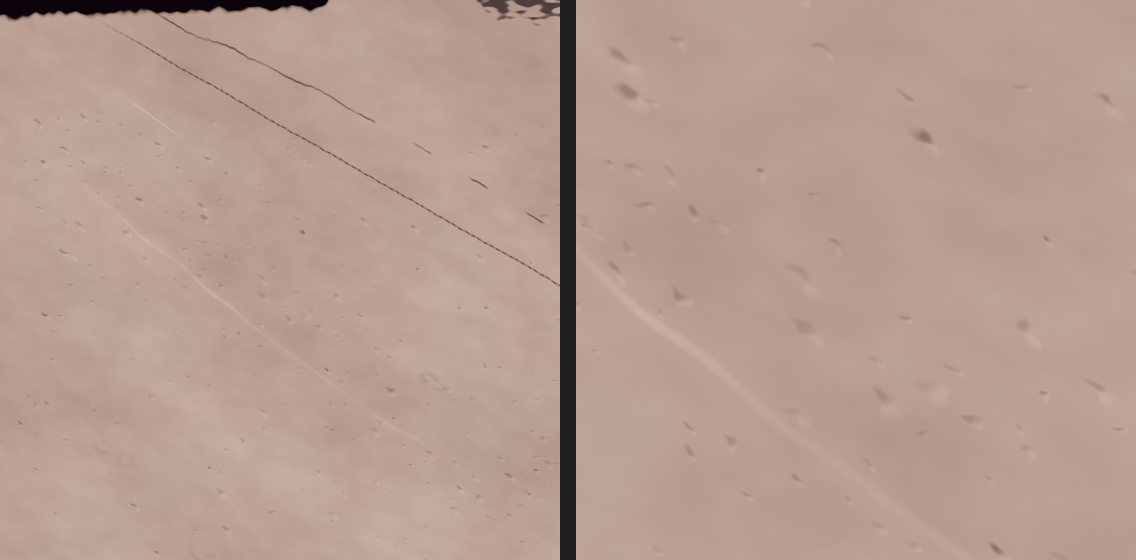
Left: the whole. Right: its middle third, enlarged.
This texture is drawn by a Shadertoy shader. Its source:

```glsl
// Dusty pinkish-tan ground seen at a slant: drifting gradient-noise tones, two thin
// cracks, a pale diagonal ridge, hashed pebbles and scuffs in a jittered grid,
// and a ragged dark shadow along the top edge.

vec2 hash2(vec2 p) {
    vec3 q = fract(p.xyx * vec3(0.1031, 0.1030, 0.0973));
    q += dot(q, q.yzx + 33.33);
    return fract((q.xx + q.yz) * q.zy);
}

float gradientNoise(vec2 p) {
    vec2 cell = floor(p), f = fract(p);
    vec2 w = f * f * f * (f * (f * 6.0 - 15.0) + 10.0);
    float corner[4];
    for (int k = 0; k < 4; k++) {
        vec2 o = vec2(k & 1, k >> 1);
        float angle = 6.2832 * hash2(cell + o + 71.0).x;
        corner[k] = dot(vec2(cos(angle), sin(angle)), f - o);
    }
    return mix(mix(corner[0], corner[1], w.x), mix(corner[2], corner[3], w.x), w.y);
}

float fbm(vec2 p) {
    float sum = 0.0, amp = 0.5;
    for (int i = 0; i < 6; i++) {
        sum += amp * gradientNoise(p);
        p = mat2(1.6, 1.2, -1.2, 1.6) * p + 5.7;
        amp *= 0.52;
    }
    return sum;
}

// Soft stroke of half-width w around distance d
float stroke(float d, float w) {
    return 1.0 - smoothstep(w * 0.3, w * 1.5, abs(d));
}

// Height of the pale ridge above the bottom edge
float ridgeHeight(float x) {
    float d = x - 0.13;
    return 0.688 - 0.9 * d + 0.2 * d * d;
}

// Slanted blobs in a jittered grid; x = dark amount, y = pale amount
vec2 scatter(vec2 uv, float cells, float chance, float size) {
    vec2 home = floor(uv * cells), marks = vec2(0.0);
    for (int j = -1; j <= 1; j++)
    for (int i = -1; i <= 1; i++) {
        vec2 id = home + vec2(i, j);
        vec2 place = hash2(id + cells), kind = hash2(id + 2.7 * cells);
        vec2 centre = (id + place) / cells;
        float nearRidge = exp(-40.0 * pow(centre.y - ridgeHeight(centre.x) - 0.02, 2.0));
        float present = step(kind.x, chance * (0.3 + nearRidge)) * step(centre.y, 0.8);
        vec2 d = uv - centre;
        d.y += 0.4 * d.x;
        float r = size * (0.5 + kind.y);
        float blob = 1.0 - smoothstep(0.2, 1.3, length(d * vec2(0.65, 1.4)) / r);
        marks.x += present * blob * (0.4 + 0.6 * place.x);
        // Lit rim just below and right of each mark
        d -= r * vec2(0.9, -0.7);
        marks.y += present * (1.0 - smoothstep(0.2, 1.3, length(d) / r));
    }
    return min(marks, 1.0);
}

void mainImage(out vec4 fragColor, in vec2 fragCoord) {
    vec2 uv = fragCoord / iResolution.xy;
    float x = uv.x, y = uv.y;

    // Ground tone, streaked along the slope
    vec2 slope = mat2(0.92, 0.39, -0.39, 0.92) * uv;
    slope = vec2(0.92 * x - 0.39 * y, 0.39 * x + 0.92 * y);
    float broad = fbm(slope * vec2(2.6, 4.5) + 3.0);
    float fine = fbm(slope * vec2(16.0, 27.0) + 19.0);
    float tone = 0.57 - 0.2 * smoothstep(0.45, 0.95, y) + 1.35 * broad + 0.6 * fine;
    vec3 ground = mix(vec3(0.695, 0.585, 0.535), vec3(0.76, 0.67, 0.62), clamp(tone, -0.3, 1.3));
    // Pink above, greyer towards the bottom
    float warmth = 0.35 * (y - 0.5) + gradientNoise(uv * vec2(4.0, 6.0) + 40.0);
    ground += vec3(0.012, -0.006, -0.003) * warmth;

    // Pale ridge and short scratches beside it
    float ridge = y - ridgeHeight(x) + 0.012 * gradientNoise(vec2(x * 14.0, 2.0));
    float broken = smoothstep(-0.15, 0.35, gradientNoise(vec2(x * 9.0, 8.0)));
    float span = smoothstep(0.1, 0.2, x) * (1.0 - smoothstep(0.55, 0.9, x));
    ground += 0.045 * span * (0.3 + 0.7 * broken) * stroke(ridge, 0.004);
    ground += 0.015 * span * exp(-abs(ridge) * 45.0);
    float scratch = y - 0.818 + 0.72 * (x - 0.235) + 0.004 * gradientNoise(uv * 30.0);
    ground += 0.055 * stroke(scratch, 0.002) * smoothstep(0.22, 0.25, x) * (1.0 - smoothstep(0.28, 0.35, x));

    // Pebbles and scuffed hollows
    vec2 warped = uv + 0.006 * vec2(gradientNoise(uv * 70.0), gradientNoise(uv * 70.0 + 9.0));
    vec2 pebbles = scatter(warped, 24.0, 0.28, 0.0048);
    vec2 grit = scatter(warped, 47.0, 0.2, 0.0026);
    float scuff = scatter(warped, 6.0, 0.3, 0.032).x * smoothstep(-0.2, 0.4, gradientNoise(slope * vec2(50.0, 90.0)));
    ground += 0.035 * pebbles.y + 0.03 * grit.y;
    ground -= vec3(0.17, 0.18, 0.17) * pebbles.x * pebbles.x + 0.09 * grit.x + 0.065 * scuff;

    // Long straight crack with a beaded line
    float crack = y - 0.971 + 0.575 * (x - 0.163) + 0.006 * gradientNoise(vec2(x * 7.0, 5.0));
    crack += 0.002 * gradientNoise(vec2(x * 70.0, 1.0));
    float beads = 0.72 + 0.28 * sin(x * 560.0 + 3.0 * gradientNoise(vec2(x * 40.0, 3.0)));
    float crackInk = stroke(crack * 0.87, 0.0017) * beads * smoothstep(0.15, 0.3, x);

    // Bent crack that breaks into dashes on the right
    float run = x - 0.28;
    float bent = y - 0.971 + 0.42 * run + 0.17 * run * run + 0.013 * gradientNoise(vec2(x * 13.0, 6.0));
    bent += 0.003 * gradientNoise(vec2(x * 80.0, 4.0));
    float dash = 1.0 - smoothstep(0.1, 0.2, abs(fract((x - 0.705) * 10.0) - 0.5));
    float shown = smoothstep(0.27, 0.3, x) * mix(1.0, dash, smoothstep(0.62, 0.65, x));
    shown *= 0.6 + 0.7 * gradientNoise(vec2(x * 18.0, 7.0));
    float ink = max(0.85 * crackInk, stroke(bent * 0.9, 0.0018) * shown);
    ground = mix(ground, vec3(0.40, 0.28, 0.26), clamp(ink, 0.0, 1.0));

    // Ragged shadow at the top left, mottled litter at the top right
    float ragged = 0.012 * gradientNoise(vec2(x * 14.0, 11.0)) + 0.009 * gradientNoise(uv * vec2(55.0, 40.0));
    float shadowEdge = 0.972 + 0.026 * x + ragged + 0.05 * smoothstep(0.57, 0.63, x);
    float litterEdge = 1.01 - 0.055 * smoothstep(0.78, 0.97, x) + 2.0 * ragged;
    float mottle = smoothstep(-0.08, 0.22, gradientNoise(uv * vec2(32.0, 85.0)) + 8.0 * (y - 0.975));
    float litter = smoothstep(-0.004, 0.008, y - litterEdge) * mottle;
    ground = mix(ground, vec3(0.36, 0.27, 0.24), 0.6 * smoothstep(-0.007, 0.002, y - shadowEdge));
    ground = mix(ground, vec3(0.24, 0.18, 0.19), 0.85 * litter);
    ground = mix(ground, vec3(0.05, 0.01, 0.04), smoothstep(-0.002, 0.003, y - shadowEdge));

    fragColor = vec4(clamp(ground, 0.0, 1.0), 1.0);
}
```
